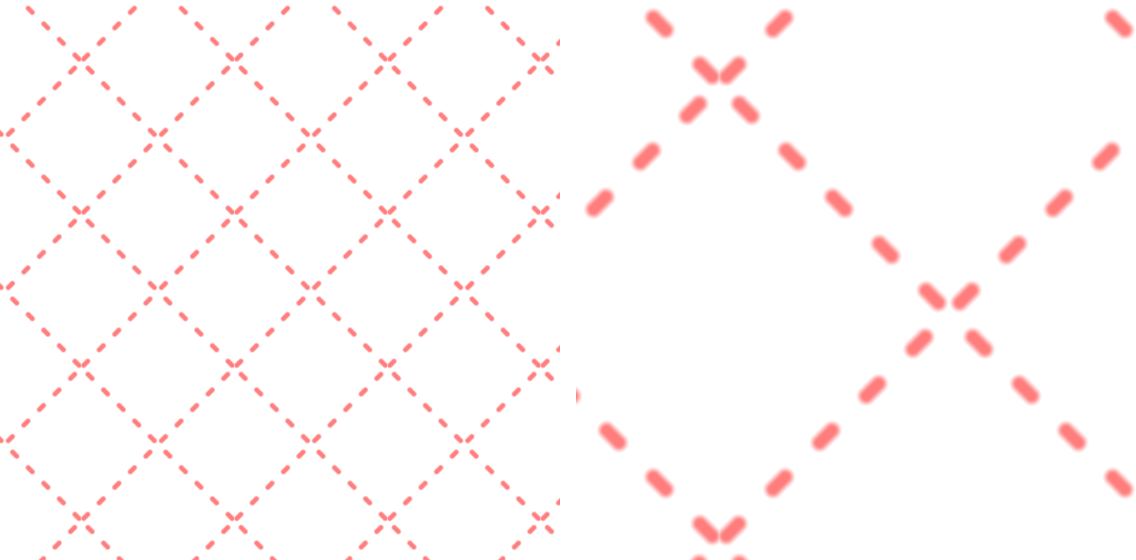
Left, the full canvas; right, a detail of the centre.
A Shadertoy shader for this pattern:

```glsl
// Diamond lattice of short, round-ended coral dashes on white.

// Distance to a segment of the given half length, centred at c along unit vector dir
float dashDistance(vec2 p, vec2 c, vec2 dir, float halfLength) {
    vec2 q = p - c;
    float along = clamp(dot(q, dir), -halfLength, halfLength);
    return length(q - dir * along);
}

// One tile is a unit square; its zigzag is mirrored left to right
float latticeDistance(vec2 p) {
    p.x = abs(fract(p.x + 0.5) - 0.5);
    p.y = fract(p.y - 0.0143) + 0.0143;   // seam lies in the gap between dashes

    float d = 1.0;
    for (int i = 0; i < 10; i++) {
        float t = 0.057 + 0.1016 * float(i);
        vec2 centre = vec2(0.5 - abs(t - 0.5), t);
        vec2 dir = normalize(vec2(t < 0.5 ? 1.0 : -1.0, 1.0));
        d = min(d, dashDistance(p, centre, dir, 0.019));
    }
    return d - 0.0155;
}

void mainImage(out vec4 fragColor, in vec2 fragCoord) {
    // Tile space, with y running down from the top edge
    float tiles = 3.657;
    vec2 uv = fragCoord / iResolution.y;
    vec2 p = vec2(uv.x, 1.0 - uv.y) * tiles - vec2(0.531, 0.401);

    // Soft dash edges, never narrower than a pixel
    float soft = max(0.009, 0.75 * tiles / iResolution.y);
    float ink = 1.0 - smoothstep(-soft, soft, latticeDistance(p));

    fragColor = vec4(mix(vec3(1.0), vec3(1.0, 0.49, 0.49), ink), 1.0);
}
```
